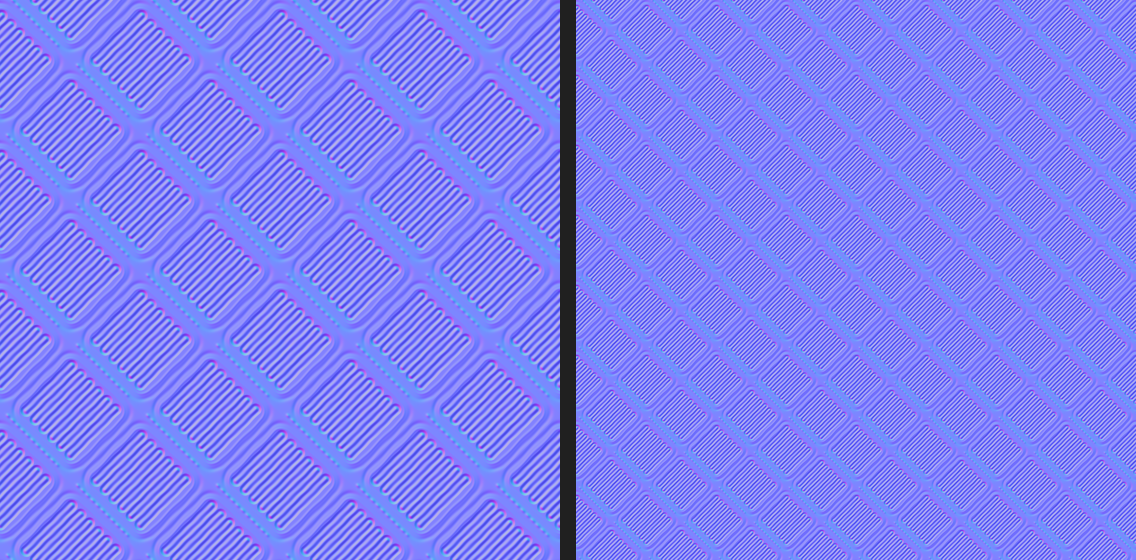
Left: one tile. Right: repeated 2 by 2.
Reproduce this texture map procedurally as a WebGL 2 fragment shader.

```glsl
#version 300 es
precision highp float;
// Tangent-space normal map of diagonal square pads, each holding six long raised loops.

uniform vec2 u_resolution;
out vec4 fragColor;

const float TAU = 6.2831853;
const float REPEATS = 4.0;                   // repeats across and down, two pads each
const vec2 PAD_CENTRE = vec2(0.578, 0.453);  // along the loops, across the loops
const float LOOP_PITCH = 0.125;
const float LOOP_COUNT = 6.0;
const float LOOP_HALF_LENGTH = 0.325;
const float SEAM_POSITION = -0.49;

vec2 wrapCell(vec2 p) {
    return fract(p + 0.5) - 0.5;
}

float bump(float x, float width) {
    return exp(-x * x / (width * width));
}

float window(float x, float low, float high, float soft) {
    return smoothstep(low - soft, low + soft, x) * (1.0 - smoothstep(high - soft, high + soft, x));
}

float roundedBox(vec2 p, float halfSize, float radius) {
    vec2 q = abs(p) - halfSize + radius;
    return length(max(q, 0.0)) + min(max(q.x, q.y), 0.0) - radius;
}

// Closed, round-ended wire loops laid side by side, with a shallower inner groove
float loopHeight(vec2 p, float amplitude) {
    float wobble = 0.0012 * sin(TAU * 3.0 * p.x + 9.0 * p.y) + 0.0012 * sin(TAU * 6.0 * p.x - 23.0 * p.y);
    float across = p.y + 0.015 + wobble;
    float inside = step(abs(across), 0.5 * LOOP_COUNT * LOOP_PITCH);
    float local = (fract(across / LOOP_PITCH) - 0.5) * LOOP_PITCH;
    float beyond = max(abs(p.x) - LOOP_HALF_LENGTH, 0.0);
    float wire = 0.5 * LOOP_PITCH;
    float d = length(vec2(local, beyond)) - 0.5 * wire;
    float profile = 0.5 + 0.5 * cos(TAU * min(abs(d), 0.5 * wire) / wire);
    float fill = 0.3 * step(d, 0.0) * (1.0 - smoothstep(0.2, 0.34, abs(p.x)));
    float strength = 1.0 + 0.12 * sin(TAU * 2.0 * p.x + 31.0 * p.y);
    return inside * amplitude * strength * mix(profile, 1.0, fill);
}

// Rounded border: one broad rib and a thin inner groove, weaker beside the seam
float borderHeight(vec2 p) {
    float d = roundedBox(p, 0.475, 0.18) + 0.004 * sin(TAU * 3.0 * (p.x + p.y));
    float side = mix(0.3, 1.0, smoothstep(-0.1, 0.08, abs(p.y) - abs(p.x)));
    float rib = 0.0075 * bump(d + 0.012, 0.023);
    float groove = 0.0045 * bump(d + 0.066, 0.014);
    float shoulder = 0.003 * (1.0 - smoothstep(-0.1, 0.04, d));
    return side * (rib - groove + shoulder);
}

// Row of small pits along the seam
float stitchHeight(vec2 p) {
    float offset = wrapCell(vec2(p.x - SEAM_POSITION, 0.0)).x;
    float dots = 0.25 + 0.75 * (0.5 + 0.5 * cos(TAU * 14.0 * p.y));
    return -0.008 * bump(offset, 0.016) * dots * window(p.y, -0.45, 0.29, 0.03);
}

float surfaceHeight(vec2 cell) {
    vec2 p = wrapCell(cell);
    return loopHeight(p, 0.0145) + borderHeight(p) + stitchHeight(p);
}

// Broad incline running beside the seam
float seamTilt(vec2 cell) {
    vec2 p = wrapCell(cell);
    float offset = wrapCell(vec2(p.x - SEAM_POSITION, 0.0)).x;
    float strip = window(offset, -0.04, 0.085, 0.02);
    float span = 1.0 - smoothstep(0.34, 0.48, abs(p.y));
    return 0.17 * strip * mix(0.3, 1.0, span);
}

void main() {
    vec2 uv = gl_FragCoord.xy / u_resolution * REPEATS;
    vec2 cell = vec2(uv.x + uv.y, uv.x - uv.y) - PAD_CENTRE;

    // Central differences along and across the loops
    vec2 e = vec2(0.005, 0.0);
    vec2 slope = vec2(surfaceHeight(cell + e.xy) - surfaceHeight(cell - e.xy),
                      surfaceHeight(cell + e.yx) - surfaceHeight(cell - e.yx)) / (2.0 * e.x);
    slope.x += seamTilt(cell);

    // Turn the slope to canvas axes; green points down
    vec2 tilt = -vec2(slope.x + slope.y, slope.y - slope.x) * inversesqrt(2.0);
    vec3 normal = normalize(vec3(tilt + vec2(0.015, 0.01), 1.0));
    fragColor = vec4(normal * 0.5 + 0.5, 1.0);
}
```
